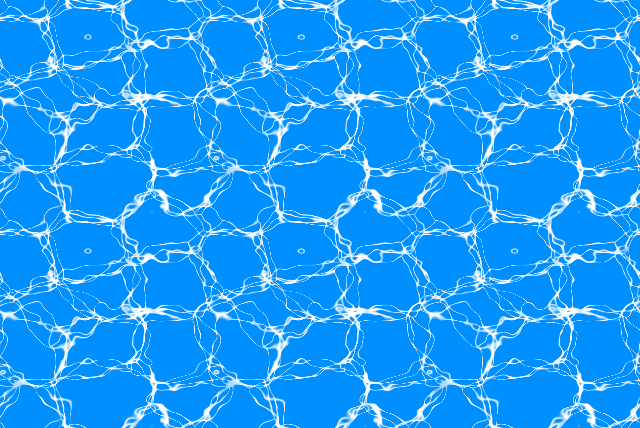
Write a WebGL 2 fragment shader that draws this texture.

```glsl
#version 300 es
precision highp float;
// Rippling light on shallow water: thin pale wavering lines on flat blue.
// One wrapping Voronoi net is bent by several noise warps; the bent nets are
// joined by a smooth minimum, which fills their crossings into small knots.

uniform vec2 u_resolution;
out vec4 outColor;

#define TILES vec2(3.0, 2.0)  // repeats across and down
#define GRID vec2(3.0, 4.0)   // Voronoi cells per repeat
#define LAYERS 4              // number of bent nets
#define LINE 0.0019           // half width of a line, in repeats
#define KNOT 0.0042           // swelling where lines meet
#define SWAY 0.150            // strength of the broad warp
#define WOBBLE 0.046          // strength of the fine warp
#define JITTER 0.75           // irregularity of the cells
#define WATER vec3(0.0, 0.56, 1.0)
#define LIGHT vec3(1.0, 1.0, 0.99)

vec2 hash2(vec2 p, float seed) {
    vec2 k = vec2(dot(p, vec2(127.1, 311.7)), dot(p, vec2(269.5, 183.3)));
    return fract(sin(k + seed * 17.31) * 43758.5453);
}

// Value noise with two channels, centred on zero, wrapping once per repeat.
vec2 wrapNoise(vec2 p, vec2 freq, float seed) {
    p *= freq;
    vec2 i = floor(p), f = fract(p);
    f = f * f * (3.0 - 2.0 * f);
    vec2 a = hash2(mod(i, freq), seed);
    vec2 b = hash2(mod(i + vec2(1, 0), freq), seed);
    vec2 c = hash2(mod(i + vec2(0, 1), freq), seed);
    vec2 d = hash2(mod(i + vec2(1, 1), freq), seed);
    return mix(mix(a, b, f.x), mix(c, d, f.x), f.y) - 0.5;
}

// Cell centre, in lattice units.
vec2 site(vec2 cell) {
    return cell + 0.5 + JITTER * (hash2(mod(cell, GRID), 4.0) - 0.5);
}

// Distance to the closest Voronoi edge, in repeats.
float netDistance(vec2 p) {
    p *= GRID;
    vec2 home = floor(p), nearest = home;
    float best = 1e9;
    for (int y = -1; y <= 1; y++)
    for (int x = -1; x <= 1; x++) {
        vec2 cell = home + vec2(x, y);
        vec2 r = site(cell) - p;
        if (dot(r, r) < best) {
            best = dot(r, r);
            nearest = cell;
        }
    }
    vec2 a = site(nearest);
    float closest = 1e9;
    for (int y = -2; y <= 2; y++)
    for (int x = -2; x <= 2; x++) {
        if (x == 0 && y == 0) continue;
        vec2 b = site(nearest + vec2(x, y));
        vec2 normal = normalize(b - a);
        // Dividing by the stretched normal turns lattice units into repeats.
        float edge = dot(0.5 * (a + b) - p, normal) / length(normal * GRID);
        closest = min(closest, edge);
    }
    return max(closest, 0.0);
}

void main() {
    vec2 p = gl_FragCoord.xy / u_resolution * TILES;
    float pixel = TILES.y / u_resolution.y;

    // Bend the same net several ways and add up the falloffs.
    float glow = 1e-9;
    for (int i = 0; i < LAYERS; i++) {
        float seed = float(i) * 3.0 + 1.0;
        vec2 warp = SWAY * wrapNoise(p, vec2(5.0, 7.0), seed)
                  + WOBBLE * wrapNoise(p, vec2(17.0, 23.0), seed + 1.0);
        glow += exp(-netDistance(p + warp) / KNOT);
    }
    float dist = -KNOT * log(glow);

    // Lines swell in places and fade in others.
    vec2 wear = wrapNoise(p, vec2(25.0, 29.0), 23.0);
    float swell = max(wear.x, 0.0);
    float width = LINE * (0.75 + 9.0 * swell * swell);
    float ink = 1.0 - smoothstep(width - 0.6 * pixel, width + 0.6 * pixel, dist);
    ink *= clamp(1.05 + 0.9 * wear.y, 0.5, 1.0);

    outColor = vec4(mix(WATER, LIGHT, ink), 1.0);
}
```
